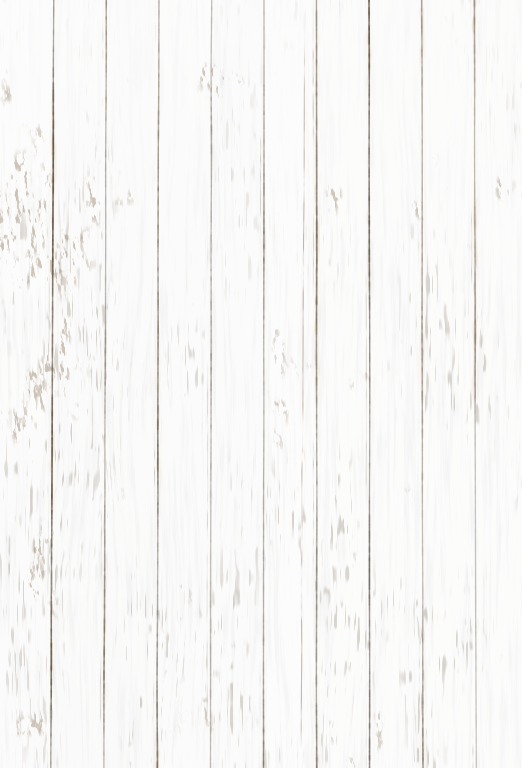
Reproduce this texture procedurally as a Shadertoy shader.

```glsl
// White painted vertical planks with thin dark seams, faint grain and worn paint.

const float PITCH = 0.1013;         // plank width, in canvas widths
const float SEAM_OFFSET = -0.0012;
const float SEAM_COUNT = 9.0;
const float SEAM_HALF = 0.00150;    // half width of a seam
const float CRACK_X = 0.580;        // hairline split inside one plank
const float CRACK_HALF = 0.0010;
const float GRAIN_DEPTH = 0.026;
const float SCRATCH_DEPTH = 0.17;
const float WEAR_AMOUNT = 0.50;

const vec3 PAINT = vec3(0.990, 0.990, 0.989);
const vec3 SEAM_GREY = vec3(0.62, 0.59, 0.54);
const vec3 SEAM_DARK = vec3(0.33, 0.28, 0.21);
const vec3 BARE_WOOD = vec3(0.63, 0.55, 0.46);
const vec3 STAIN = vec3(0.80, 0.69, 0.55);

// Darkness of each seam, left to right (first entry is unused).
const float SEAM_STRENGTH[10] = float[10](
    0.0, 0.92, 0.72, 0.80, 0.66, 0.74, 0.76, 0.92, 0.68, 0.60);

float hash(vec2 p) {
    vec3 q = fract(vec3(p.xyx) * 0.1031);
    q += dot(q, q.yzx + 33.33);
    return fract((q.x + q.y) * q.z);
}

float noise(vec2 p) {
    vec2 i = floor(p), f = fract(p);
    f = f * f * (3.0 - 2.0 * f);
    return mix(mix(hash(i), hash(i + vec2(1, 0)), f.x),
               mix(hash(i + vec2(0, 1)), hash(i + vec2(1, 1)), f.x), f.y);
}

float fbm(vec2 p) {
    float sum = 0.0, amp = 0.5;
    for (int i = 0; i < 3; i++) {
        sum += amp * noise(p);
        p = p * 2.03 + 17.1;
        amp *= 0.5;
    }
    return sum / 0.875;
}

// Share of a pixel covered by a vertical line at signed distance d.
float lineCover(float d, float halfWidth, float px) {
    float overlap = min(d + 0.5 * px, halfWidth) - max(d - 0.5 * px, -halfWidth);
    return clamp(overlap / px, 0.0, 1.0);
}

void mainImage(out vec4 fragColor, in vec2 fragCoord) {
    vec2 p = fragCoord / iResolution.x;
    float h = fragCoord.y / iResolution.y;
    float px = 1.0 / iResolution.x;

    // Nearest seam, slightly fanned and wavering, and the plank it bounds
    float k = clamp(round((p.x - SEAM_OFFSET) / PITCH), 1.0, SEAM_COUNT);
    float fan = (h - 0.5) * (0.0069 - 0.00115 * k);
    float waver = 0.0012 * (noise(vec2(k * 7.3, p.y * 6.0)) - 0.5);
    float d = p.x - (k * PITCH + SEAM_OFFSET + fan + waver);
    float plank = k + step(0.0, d);

    // Painted surface: plank tone and fine, gently bent vertical grain
    vec3 color = PAINT - 0.005 * hash(vec2(plank, 4.0));
    color -= 0.006 * (1.0 - h) * smoothstep(0.6, 0.0, p.x);
    float bend = 0.022 * noise(vec2(p.x * 9.0 + plank * 5.0, p.y * 3.0));
    vec2 g = vec2(p.x + bend, p.y + plank * 3.7);
    float low = smoothstep(0.95, 0.55, h);
    float grain = fbm(g * vec2(190.0, 9.0));
    color -= GRAIN_DEPTH * smoothstep(0.45, 0.85, grain) * (0.5 + 0.5 * low);

    // Thin grey scratches gathered in loose zones
    float zone = noise(vec2(p.x * 11.0 + 3.0, p.y * 4.0)) + 0.12 * smoothstep(0.5, 0.0, p.x);
    float scratch = smoothstep(0.66, 0.86, noise(g * vec2(310.0, 22.0)))
                  * smoothstep(0.30, 0.70, noise(p * vec2(90.0, 40.0)));
    scratch *= smoothstep(0.50, 0.90, zone) * (0.25 + 0.75 * low);
    color -= SCRATCH_DEPTH * scratch * vec3(0.85, 0.95, 1.1);

    // Rare flakes of bare wood, mostly on the two left planks
    float leftBias = 0.17 * smoothstep(0.24, 0.12, p.x) * smoothstep(0.9, 0.75, h) * smoothstep(0.25, 0.45, h);
    float patchZone = fbm(vec2(p.x * 18.0 + 1.7, p.y * 9.0 + 5.2)) + leftBias;
    float flakes = fbm(vec2(p.x * 190.0 + p.y * 20.0, p.y * 60.0));
    float wear = smoothstep(0.73, 0.86, patchZone) * smoothstep(0.53, 0.72, flakes);
    color = mix(color, BARE_WOOD, WEAR_AMOUNT * wear);

    // Warm stain and chipped paint along the seams
    float along = noise(vec2(k * 13.1, p.y * 5.0));
    float upper = smoothstep(5.0, 6.0, k) * smoothstep(0.38, 0.6, h);
    float chips = smoothstep(0.50, 0.75, noise(p * vec2(260.0, 38.0)));
    float halo = exp(-abs(d) / 0.0028) * smoothstep(0.50, 0.90, along + 0.15 * upper);
    color = mix(color, STAIN, halo * (0.12 + 0.55 * chips));

    // Faint edge line beside some stretches of each seam
    float edge = lineCover(d + 0.0065, 0.0009, px);
    edge *= smoothstep(0.50, 0.8, noise(vec2(k * 3.9 + 40.0, p.y * 7.0)));
    color = mix(color, SEAM_GREY, 0.5 * edge * noise(vec2(k, p.y * 60.0)));

    // Continuous seams, with slow dark and brown stretches and fine raggedness
    float rough = fbm(vec2(k * 31.0, p.y * 110.0));
    float strength = SEAM_STRENGTH[int(k)];
    float depth = smoothstep(0.25, 0.95, along * 0.7 + rough * 0.3 + 0.5 * (strength - 0.7));
    vec3 seamColor = mix(SEAM_GREY, SEAM_DARK, depth);
    seamColor = mix(seamColor, BARE_WOOD * 0.8, 0.5 * upper * (1.0 - depth));
    float halfWidth = SEAM_HALF * (0.75 + 0.2 * rough + 0.25 * depth);
    float seam = lineCover(d, halfWidth, px) * strength * (0.85 + 0.15 * rough);
    color = mix(color, seamColor, seam);

    // Broken hairline split
    float split = p.x - CRACK_X - 0.008 * (h - 0.5) - 0.002 * (noise(vec2(2.0, p.y * 9.0)) - 0.5);
    float broken = smoothstep(0.15, 0.75, fbm(vec2(8.0, p.y * 30.0)));
    broken *= smoothstep(0.02, 0.06, h) * smoothstep(0.96, 0.88, h);
    color = mix(color, BARE_WOOD, 0.65 * broken * lineCover(split, CRACK_HALF, px));

    fragColor = vec4(clamp(color, 0.0, 1.0), 1.0);
}
```
